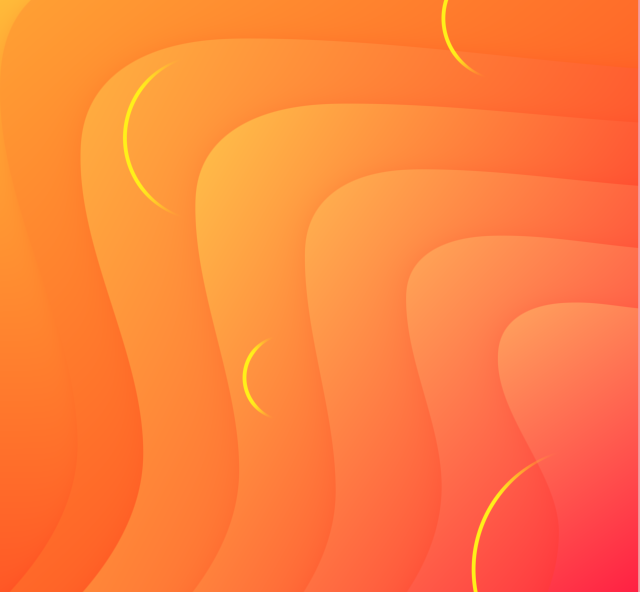
Give the GLSL for this background, as a Shadertoy shader.

```glsl
const int LAYERS = 6;
const int ARCS = 4;
const float RIGHT = 1.08;

// Corner of each sheet: centre x, centre y, radius x, radius y
const vec4 CORNERS[LAYERS] = vec4[LAYERS](
    vec4(0.183, 0.846, 0.183, 0.197), vec4(0.421, 0.733, 0.285, 0.202),
    vec4(0.590, 0.649, 0.260, 0.176), vec4(0.716, 0.565, 0.201, 0.149),
    vec4(0.850, 0.494, 0.164, 0.108), vec4(0.976, 0.393, 0.135, 0.096));

// Lower bend of each sheet: x, y, and the fall of the top edge
const vec3 BENDS[LAYERS] = vec3[LAYERS](
    vec3(0.131, 0.249, 0.0), vec3(0.242, 0.235, 0.051),
    vec3(0.404, 0.206, 0.032), vec3(0.567, 0.171, 0.028),
    vec3(0.746, 0.178, 0.021), vec3(0.944, 0.101, 0.010));

// Tint of each sheet: green, blue, green loss rightward, green loss downward
const vec4 TINTS[LAYERS] = vec4[LAYERS](
    vec4(0.61, 0.20, 0.19, 0.22), vec4(0.65, 0.245, 0.335, 0.18),
    vec4(0.695, 0.275, 0.52, 0.31), vec4(0.65, 0.30, 0.54, 0.377),
    vec4(0.61, 0.33, 0.545, 0.50), vec4(0.59, 0.355, 0.56, 0.80));

// Arcs: centre x, centre y, radius
const vec3 RINGS[ARCS] = vec3[ARCS](
    vec3(0.351, 0.767, 0.140), vec3(0.485, 0.362, 0.072),
    vec3(0.853, 0.969, 0.104), vec3(1.008, 0.038, 0.208));

float leftEdge(float y, vec4 corner, vec3 bend) {
    float sway = 1.0 - smoothstep(bend.y, corner.y, y);
    float below = max(bend.y - y, 0.0);
    return mix(corner.x - corner.z, bend.x, sway) - 1.85 * below * below;
}

float topEdge(float x, vec4 corner, float fall) {
    float t = clamp((x - corner.x) / (RIGHT - corner.x), 0.0, 1.0);
    return corner.y + corner.w - fall * t * t * (2.0 - t);
}

// Negative inside the sheet; a superellipse joins its two edges
float sheetField(vec2 p, vec4 corner, vec3 bend) {
    const float power = 2.4;
    vec2 outward = vec2(leftEdge(p.y, corner, bend) - p.x,
                        p.y - topEdge(p.x, corner, bend.z));
    vec2 q = max(outward / corner.zw + 1.0, 0.0);
    return pow(pow(q.x, power) + pow(q.y, power), 1.0 / power) - 1.0;
}

vec3 sheetColor(vec2 p, vec2 brightSpot, vec4 tint) {
    vec2 away = vec2(p.x - brightSpot.x, brightSpot.y - p.y);
    float loss = dot(away, tint.zw);
    return clamp(vec3(1.0, tint.x - loss, tint.y - 0.2 * loss), 0.0, 1.0);
}

// Left-facing arc that thins and fades toward both tips
float arcMask(vec2 p, vec3 ring, float pixel) {
    vec2 d = p - ring.xy;
    float angle = abs(atan(d.y, -d.x));
    float fade = 1.0 - smoothstep(0.55, 1.28, angle);
    float halfWidth = mix(0.0012, 0.0028, fade);
    float gap = abs(length(d) - ring.z) - halfWidth;
    return fade * (1.0 - smoothstep(-0.5 * pixel, pixel, gap));
}

void mainImage(out vec4 fragColor, in vec2 fragCoord) {
    float pixel = 1.0 / iResolution.y;
    vec2 p = fragCoord * pixel;

    // Backdrop
    vec3 color = sheetColor(p, vec2(0.014, 0.97), vec4(0.725, 0.225, 0.0, 0.39));

    // Stacked sheets with faint shadows
    for (int i = 0; i < LAYERS; i++) {
        vec4 corner = CORNERS[i];
        float field = sheetField(p, corner, BENDS[i]);
        float blur = max(fwidth(field), 0.0001);
        float shadow = exp(-max(field, 0.0) * corner.w / 0.016);
        color.gb *= 1.0 - 0.06 * shadow;
        vec2 brightSpot = corner.xy + vec2(-0.7, 0.5) * corner.zw;
        vec3 sheet = sheetColor(p, brightSpot, TINTS[i]);
        color = mix(color, sheet, 1.0 - smoothstep(-0.7 * blur, 0.7 * blur, field));
    }

    // Yellow arcs
    for (int i = 0; i < ARCS; i++) {
        color = mix(color, vec3(1.0, 0.94, 0.10), arcMask(p, RINGS[i], pixel));
    }

    // Pale strip on the right rim
    float rim = iResolution.x * pixel - p.x;
    color = mix(color, vec3(0.95, 0.62, 0.64), 1.0 - smoothstep(0.002, 0.004, rim));

    fragColor = vec4(color, 1.0);
}
```
